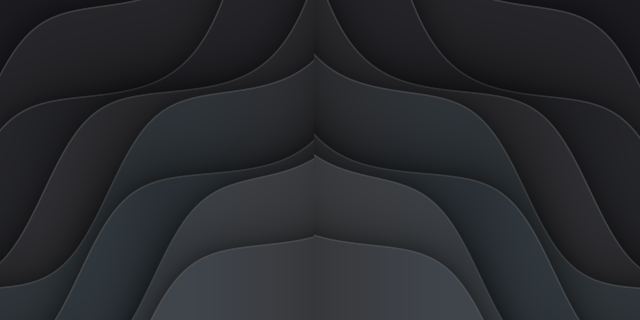
A Shadertoy shader for this background:

```glsl
// Dark stacked paper waves, mirrored about a central seam, with soft shadows.

const int LAYERS = 7;
const float SEAM = -0.018;       // seam position relative to the canvas centre
const float CURL = 0.117;        // decay length of the central peak
const float STEP_SOFT = 0.073;   // softness of the outer fall
const float STEP_DROP = 0.61;    // depth of the outer fall
const vec3 BACKDROP = vec3(0.120, 0.120, 0.140);
const vec3 RIM = vec3(0.37, 0.38, 0.39);

// Wave outlines, back to front: peak x, peak height, peak drop, fall x
const vec4 WAVES[LAYERS] = vec4[](
    vec4(0.552, 1.000, 0.026, 1.029),
    vec4(0.286, 1.000, 0.307, 1.099),
    vec4(0.000, 1.065, 0.357, 0.844),
    vec4(0.000, 0.812, 0.107, 0.643),
    vec4(0.000, 0.562, 0.109, 0.732),
    vec4(0.000, 0.505, 0.070, 0.503),
    vec4(0.000, 0.260, 0.031, 0.547));

// Paper colour near the seam and far from it, back to front
const vec3 NEUTRAL[LAYERS] = vec3[](
    vec3(0.150, 0.150, 0.165), vec3(0.145, 0.145, 0.163),
    vec3(0.168, 0.168, 0.182), vec3(0.180, 0.182, 0.195),
    vec3(0.190, 0.195, 0.208), vec3(0.235, 0.238, 0.250),
    vec3(0.228, 0.231, 0.243));
const vec3 COOL[LAYERS] = vec3[](
    vec3(0.155, 0.155, 0.170), vec3(0.145, 0.147, 0.163),
    vec3(0.182, 0.183, 0.197), vec3(0.187, 0.212, 0.230),
    vec3(0.188, 0.217, 0.238), vec3(0.243, 0.258, 0.278),
    vec3(0.250, 0.272, 0.300));

// Approximate signed distance to a wave outline, positive above it
float waveDistance(vec2 p, vec4 wave) {
    float peak = exp(-(p.x - wave.x) / CURL);
    float fall = 1.0 / (1.0 + exp(-(p.x - wave.w) / STEP_SOFT));
    float height = wave.y - wave.z * (1.0 - peak) - STEP_DROP * fall;
    float slope = -wave.z * peak / CURL
                - STEP_DROP * fall * (1.0 - fall) / STEP_SOFT;
    return (p.y - height) / sqrt(1.0 + slope * slope);
}

// Wide and tight shadow cast on whatever lies above an edge
float castShadow(float dist) {
    float d = max(dist, 0.0);
    return 1.0 - 0.30 * exp(-d / 0.085) - 0.12 * exp(-d / 0.025);
}

void mainImage(out vec4 fragColor, in vec2 fragCoord) {
    float pixel = 1.0 / iResolution.y;
    vec2 p = vec2(fragCoord.x - 0.5 * iResolution.x, fragCoord.y) * pixel;

    // Fold the halves together with a small offset at the seam
    float side = p.x < SEAM ? SEAM - p.x : p.x;
    vec2 folded = vec2(side, p.y);
    float tint = smoothstep(0.0, 0.45, side);

    // Stack the sheets from back to front
    vec3 color = BACKDROP;
    for (int i = 0; i < LAYERS; i++) {
        float dist = waveDistance(folded, WAVES[i]);
        vec3 paper = mix(NEUTRAL[i], COOL[i], tint);
        float cover = smoothstep(0.75 * pixel, -0.75 * pixel, dist);
        color = mix(color * castShadow(dist), paper, cover);
        float rim = 1.0 - smoothstep(0.0007, 0.0007 + 1.2 * pixel, abs(dist));
        color = mix(color, RIM, 0.5 * rim);
    }

    // Gentle crease along the seam
    color *= 1.0 - 0.07 * exp(-abs(p.x - SEAM) / 0.05);
    fragColor = vec4(color, 1.0);
}
```
